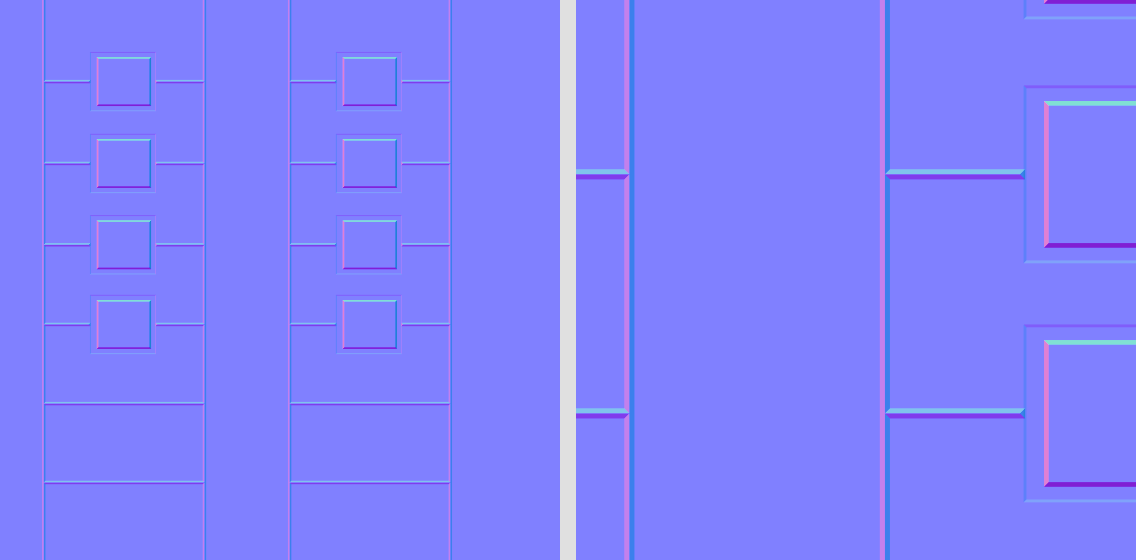
Left: the whole. Right: its middle third, enlarged.
Give the GLSL for this texture map, as a Shadertoy shader.

```glsl
// Tangent-space normal map of two grooved panel columns with framed, recessed squares.

// Lengths are fractions of the canvas; y is measured down from the top.
const int COLUMNS = 2;
const int ROWS = 6;
const int FRAMED_ROWS = 4;
const float ROW_Y[ROWS] = float[](0.1457, 0.2919, 0.4371, 0.5794, 0.7207, 0.8616);

const float COLUMN_LEFT = 0.0781;
const float COLUMN_PITCH = 0.4391;
const float COLUMN_WIDTH = 0.287;

const float GROOVE_HALF_WIDTH = 0.003;
const float GROOVE_SLOPE = 0.62;

const float FRAME_X = 0.1415;
const vec2 FRAME_HALF = vec2(0.0581, 0.0521);
const float FRAME_BEVEL = 0.0017;
const float FRAME_SLOPE = 0.28;

const float RECESS_X = 0.1432;
const vec2 RECESS_HALF = vec2(0.0471, 0.0423);
const float RECESS_BEVEL = 0.0027;
const float RECESS_SLOPE = 1.15;

float boxDistance(vec2 p, vec2 halfSize) {
    vec2 d = abs(p) - halfSize;
    return max(d.x, d.y);
}

// Height of a plateau whose bevel is centred on its outline
float plateau(float dist, float bevel, float slope) {
    return slope * clamp(0.5 * bevel - dist, 0.0, bevel);
}

float surfaceHeight(vec2 p) {
    // Column-local x, starting at the left groove
    float column = floor((p.x - 0.5 * COLUMN_LEFT) / COLUMN_PITCH);
    column = clamp(column, 0.0, float(COLUMNS - 1));
    float x = p.x - COLUMN_LEFT - column * COLUMN_PITCH;

    // Distance to the two side grooves
    float side = abs(x - 0.5 * COLUMN_WIDTH) - 0.5 * COLUMN_WIDTH;
    float groove = abs(side);
    float relief = 0.0;

    for (int i = 0; i < ROWS; i++) {
        float y = p.y - ROW_Y[i];
        float crossGroove = max(abs(y), side);

        if (i < FRAMED_ROWS) {
            // The cross groove stops at the frame with a closed end
            float gap = FRAME_HALF.x - abs(x - FRAME_X);
            crossGroove = max(crossGroove, gap + GROOVE_HALF_WIDTH);

            // Low raised frame around a deeper recess
            float frame = boxDistance(vec2(x - FRAME_X, y), FRAME_HALF);
            float recess = boxDistance(vec2(x - RECESS_X, y), RECESS_HALF);
            relief += plateau(frame, FRAME_BEVEL, FRAME_SLOPE);
            relief -= plateau(recess, RECESS_BEVEL, RECESS_SLOPE);
        }
        groove = min(groove, crossGroove);
    }
    return relief - GROOVE_SLOPE * max(GROOVE_HALF_WIDTH - groove, 0.0);
}

void mainImage(out vec4 fragColor, in vec2 fragCoord) {
    vec2 p = fragCoord / iResolution.xy;
    p.y = 1.0 - p.y;

    // Differences across one pixel average the slope and smooth the edges
    vec2 texel = 1.0 / iResolution.xy;
    vec2 dx = vec2(0.5 * texel.x, 0.0);
    vec2 dy = vec2(0.0, 0.5 * texel.y);
    vec2 gradient = vec2(surfaceHeight(p + dx) - surfaceHeight(p - dx),
                         surfaceHeight(p + dy) - surfaceHeight(p - dy)) / texel;

    // Pack the normal, with green pointing down the canvas
    vec3 normal = normalize(vec3(-gradient, 1.0));
    fragColor = vec4(0.5 + 0.5 * normal, 1.0);
}
```
